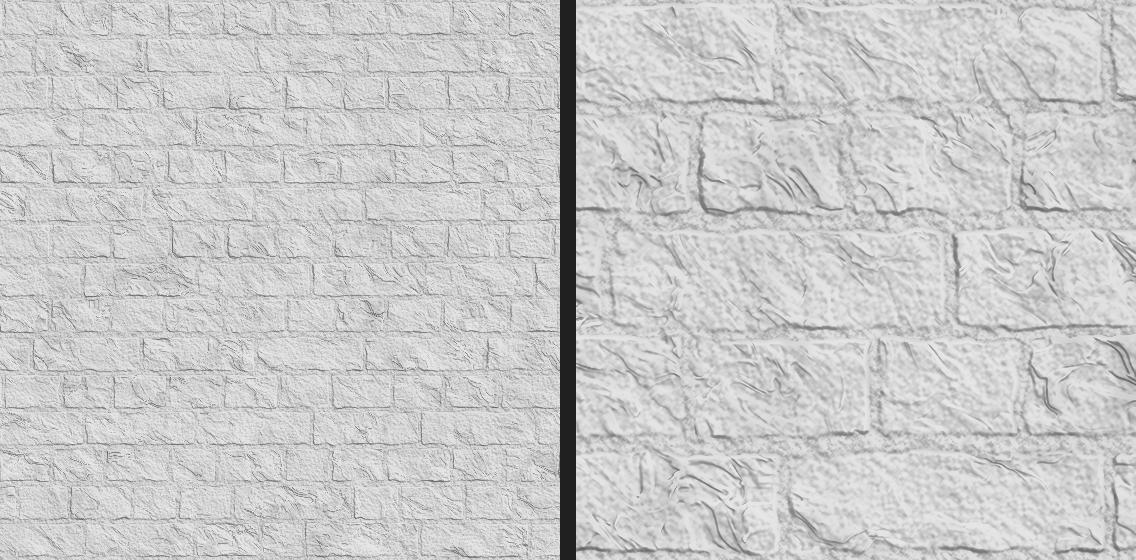
Left, the full canvas; right, a detail of the centre.
A Shadertoy shader for this texture map:

```glsl
// White-painted brick wall: 15 courses alternating ten short headers and five long stretchers.
// A height field of raised bricks, chipped ledges and gritty mortar is differentiated
// and lit from the upper right, so left and lower edges fall into shadow.

float hash(vec2 p) {
    vec3 q = fract(p.xyx * 0.1031);
    q += dot(q, q.yzx + 33.33);
    return fract((q.x + q.y) * q.z);
}

float noise(vec2 p) {
    vec2 i = floor(p), f = fract(p);
    f = f * f * f * (f * (f * 6.0 - 15.0) + 10.0);
    return mix(mix(hash(i), hash(i + vec2(1, 0)), f.x),
               mix(hash(i + vec2(0, 1)), hash(i + vec2(1, 1)), f.x), f.y);
}

float fbm(vec2 p) {
    float sum = 0.0, amp = 0.5;
    for (int i = 0; i < 4; i++) {
        sum += amp * noise(p);
        p = mat2(1.6, 1.2, -1.2, 1.6) * p + 7.3;
        amp *= 0.5;
    }
    return sum;
}

// Horizontal position of a vertical joint; wraps around the wall.
float joint(float col, float row, float count, float shift, float jitter) {
    float wobble = hash(vec2(mod(col, count) + 3.0, row * 7.0 + 11.0)) - 0.5;
    return (col + shift + jitter * wobble) / count;
}

// Signed distance to the nearest brick (x) and a random value for that brick (y).
vec2 brick(vec2 p) {
    float y = (1.0 - p.y) * 15.0;
    float row = mod(floor(y), 15.0);
    bool isLong = row == 14.0 || (mod(row, 2.0) == 1.0 && row < 13.0);
    float count = isLong ? 5.0 : 10.0;
    float jitter = isLong ? 0.09 : 0.24;
    float shift = isLong ? (mod(row, 4.0) == 1.0 ? 0.29 : 0.76) : 0.0;
    if (row == 13.0) shift = 0.25;

    // Find the column between its two jittered joints.
    float col = floor(p.x * count - shift);
    if (p.x < joint(col, row, count, shift, jitter)) col -= 1.0;
    else if (p.x >= joint(col + 1.0, row, count, shift, jitter)) col += 1.0;
    if (row == 13.0 && col == 5.0) col = 4.0;
    float span = row == 13.0 && col == 4.0 ? 2.0 : 1.0;
    float left = joint(col, row, count, shift, jitter);
    float right = joint(col + span, row, count, shift, jitter);
    float id = hash(vec2(mod(col, count) + 17.0, row * 3.0 + 5.0));

    // The lowest course has one stretcher cut in two.
    if (row == 14.0 && col == 1.0) {
        float cut = mix(left, right, 0.6);
        if (p.x < cut) right = cut;
        else { left = cut; id = fract(id + 0.37); }
    }

    float lift = 0.004 * (hash(vec2(row, 41.0)) - 0.5);
    vec2 offset = vec2(p.x - 0.5 * (left + right), (fract(y) - 0.48) / 15.0 + lift);
    vec2 halfSize = vec2(0.5 * (right - left) - 0.0035, 0.0287);
    vec2 d = abs(offset) - halfSize + 0.003;
    return vec2(length(max(d, 0.0)) + min(max(d.x, d.y), 0.0) - 0.003, id);
}

// Surface height (x), distance to the brick edge (y) and amount of chipping (z).
vec3 relief(vec2 p) {
    vec2 ragged = vec2(fbm(p * 50.0), fbm(p * 50.0 + 19.0)) - 0.47;
    vec2 b = brick(p + 0.008 * ragged);
    float rise = smoothstep(0.001, -0.002, b.x);

    // Terraced noise forms broken, slanting ledges on each face.
    float tilt = 0.3 + 0.6 * fract(b.y * 13.0);
    vec2 q = mat2(cos(tilt), sin(tilt), -sin(tilt), cos(tilt)) * p * vec2(24.0, 38.0);
    q += b.y * 61.0 + 0.8 * vec2(noise(q * 1.3 + 4.0), noise(q * 1.3 + 31.0));
    q += 0.3 * vec2(noise(q * 4.0), noise(q * 4.0 + 17.0));
    float rough = fbm(q);
    float t = rough * 6.0;
    float ledge = (floor(t) + smoothstep(0.0, 0.35, fract(t))) / 6.0;
    float chipped = mix(0.3, 1.0, fract(b.y * 7.7))
                  * smoothstep(0.2, 0.6, noise(p * 30.0 + b.y * 23.0));
    float face = 0.013 * chipped * (ledge - 0.47) + 0.005 * (rough - 0.47);

    float edge = 0.0022 + 0.0022 * noise(p * 28.0 + 13.0);
    float mortar = 0.0045 * fbm(p * 110.0);
    vec2 g = mat2(0.8, 0.6, -0.6, 0.8) * p;
    float grain = 0.0011 * noise(g * 260.0) + 0.0006 * noise(g * 420.0 + 5.0);
    return vec3(rise * (edge + face) + (1.0 - rise) * mortar + grain, b.x, chipped * rise);
}

void mainImage(out vec4 fragColor, in vec2 fragCoord) {
    vec2 p = fragCoord / iResolution.y;
    float e = 0.001;
    vec3 here = relief(p);
    vec2 slope = vec2(relief(p + vec2(e, 0)).x, relief(p + vec2(0, e)).x) - here.x;

    // Directional light: soft highlights, deeper shadows.
    float light = -0.28 * dot(slope / e, vec2(0.62, 0.78));
    float range = light > 0.0 ? 0.06 : 0.34;
    float shade = 0.832 + range * tanh(light / range);

    // Dirt in the crevices and chips, and slow drifts of tone.
    float crevice = (here.y - 0.0006) / 0.0016;
    shade -= 0.1 * exp(-crevice * crevice) * noise(p * 36.0);
    shade -= 0.02 * smoothstep(-0.001, 0.001, here.y);
    shade -= 0.07 * here.z * smoothstep(0.4, 0.7, fbm(p * 45.0 + 3.0));
    shade += 0.04 * (fbm(p * 9.0) - 0.47);
    fragColor = vec4(vec3(shade), 1.0);
}
```
